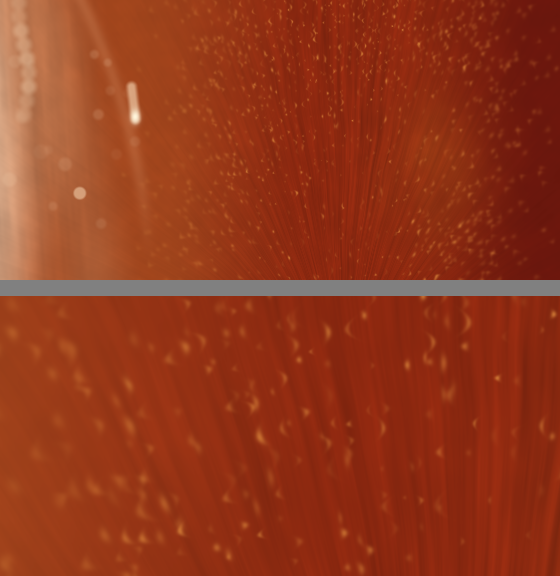
Top, the full canvas; bottom, a detail of the centre.
Reproduce this texture procedurally as a Shadertoy shader.

```glsl
// Draws a glowing red-orange fibrous skin with fanned golden specks and soft pale glints at the left.

// Base colours, left to right
const vec3 PALE   = vec3(0.87, 0.69, 0.56);
const vec3 TAN    = vec3(0.70, 0.43, 0.28);
const vec3 ORANGE = vec3(0.63, 0.27, 0.11);
const vec3 RED    = vec3(0.55, 0.155, 0.06);
const vec3 DARK   = vec3(0.42, 0.09, 0.05);
const vec3 GOLD   = vec3(0.80, 0.46, 0.20);
const vec3 AMBER  = vec3(0.60, 0.24, 0.08);
const vec3 GLINT  = vec3(0.97, 0.84, 0.70);

const vec2  FAN_FOCUS   = vec2(1.22, -0.35); // fibres spread from here
const float SHARP_X     = 1.2;    // column in sharpest focus
const float FIBRE_FREQ  = 85.0;
const float FIBRE_DEPTH = 0.13;
const float SPECK_CELL  = 0.036;
const float SPECK_WIDTH = 0.0032;
const int   DISC_COUNT  = 16;
const int   BEAD_COUNT  = 9;

float hash(vec2 p) {
    return fract(sin(dot(p, vec2(127.1, 311.7))) * 43758.55);
}

float noise(vec2 p) {
    vec2 i = floor(p), f = fract(p);
    f = f * f * (3.0 - 2.0 * f);
    return mix(mix(hash(i), hash(i + vec2(1, 0)), f.x),
               mix(hash(i + vec2(0, 1)), hash(i + vec2(1, 1)), f.x), f.y);
}

float fbm(vec2 p) {
    return 0.55 * noise(p) + 0.3 * noise(p * 2.1 + 7.3) + 0.15 * noise(p * 4.3 + 3.1);
}

// Soft elliptical spot, 1 at its centre
float spot(vec2 p, vec2 centre, vec2 size) {
    vec2 d = (p - centre) / size;
    return exp(-dot(d, d));
}

float disc(vec2 p, vec2 centre, float radius, float soft) {
    return 1.0 - smoothstep(radius - soft, radius + soft, length(p - centre));
}

float capsule(vec2 p, vec2 a, vec2 b) {
    vec2 ab = b - a;
    return length(p - a - ab * clamp(dot(p - a, ab) / dot(ab, ab), 0.0, 1.0));
}

// Share of cells that hold a speck
float speckDensity(vec2 p) {
    float d = 0.20 + 0.5 * spot(p, vec2(1.32, 0.93), vec2(0.22, 0.2))
            + 0.4 * spot(p, vec2(0.92, 0.68), vec2(0.2, 0.28))
            + 0.35 * spot(p, vec2(1.78, 0.8), vec2(0.15, 0.25))
            + 0.3 * spot(p, vec2(1.6, 0.12), vec2(0.14, 0.2));
    d *= smoothstep(0.38, 0.75, p.x) * (1.0 - 0.8 * smoothstep(1.75, 1.98, p.x));
    return d * (0.45 + 1.1 * noise(p * 7.0));
}

// Scattered short crescents lying along the fan, blurred away from focus
float specks(vec2 p, float cell, float seed) {
    float sum = 0.0;
    vec2 home = floor(p / cell);
    for (int j = -1; j <= 1; j++)
    for (int i = -1; i <= 1; i++) {
        vec2 id = home + vec2(i, j), key = id + seed;
        vec2 c = (id + vec2(hash(key), hash(key + 31.7))) * cell;
        float lit = step(hash(key + 57.3), speckDensity(c));
        float blur = smoothstep(0.12, 0.75, abs(c.x - SHARP_X));
        vec2 along = normalize(c - FAN_FOCUS + vec2(0.25 * (hash(key + 11.1) - 0.5), 0.0));
        vec2 d = p - c;
        vec2 q = vec2(dot(d, vec2(along.y, -along.x)), dot(d, along));
        float width = SPECK_WIDTH * (0.7 + 0.6 * hash(key + 5.9)) + 0.005 * blur;
        float len = width * mix(1.0 + 1.8 * hash(key + 83.1), 1.25, blur);
        q.x += (hash(key + 19.4) - 0.5) * q.y * q.y / len;
        float bright = mix(0.2 + 0.85 * pow(hash(key + 71.2), 2.0), 0.25, blur);
        sum += lit * bright * spot(q, vec2(0.0), vec2(width, len));
    }
    return sum;
}

vec3 baseColour(vec2 p) {
    float s = p.x + 0.16 * (p.y - 0.5) * (1.0 - smoothstep(0.3, 0.9, p.x));
    s += 0.08 * (fbm(p * vec2(5.0, 2.5)) - 0.5);
    vec3 c = mix(PALE, TAN, smoothstep(-0.06, 0.17, s));
    c = mix(c, ORANGE, smoothstep(0.16, 0.48, s));
    c = mix(c, RED, smoothstep(0.5, 1.12, s));
    c = mix(c, DARK, smoothstep(1.45, 1.92, s));
    // warm brown shade at the lower left, amber patch at the right
    c = mix(c, ORANGE * 1.05, 0.65 * spot(p, vec2(0.19, 0.0), vec2(0.16, 0.35)));
    float patchMask = spot(p, vec2(1.54, 0.4), vec2(0.17, 0.24));
    return mix(c, AMBER, patchMask * (0.35 + 0.65 * fbm(p * vec2(9.0, 6.0))));
}

// Blurred vertical sheen, beads and glints at the left
vec3 addGlints(vec3 c, vec2 p) {
    float left = 1.0 - smoothstep(0.2, 0.5, p.x);
    c *= 1.0 + 0.22 * left * (fbm(vec2(p.x * 19.0 + p.y * 1.5, p.y * 1.8)) - 0.5);
    float edge = abs(p.x - 0.53 + 0.24 * p.y * p.y);
    c = mix(c, TAN * 1.12, 0.4 * exp(-edge * edge * 1600.0) * smoothstep(0.0, 0.5, p.y));
    for (int i = 0; i < DISC_COUNT; i++) {
        vec2 key = vec2(i, 4.7);
        vec2 at = vec2(0.5 * hash(key), 0.2 + 0.65 * hash(key + 9.2));
        float r = 0.013 + 0.014 * hash(key + 3.3);
        c = mix(c, GLINT, (0.06 + 0.12 * hash(key + 6.1)) * disc(p, at, r, 0.008));
    }
    for (int i = 0; i < BEAD_COUNT; i++) {
        float t = float(i) / float(BEAD_COUNT - 1);
        vec2 at = vec2(0.085 + 0.018 * sin(t * 5.0), 0.59 + 0.4 * t);
        c = mix(c, GLINT, (0.2 + 0.25 * hash(vec2(i, 2.0))) * disc(p, at, 0.026, 0.014));
    }
    c = mix(c, GLINT, 0.55 * disc(p, vec2(0.285, 0.31), 0.022, 0.005));
    float streak = capsule(p, vec2(0.484, 0.575), vec2(0.470, 0.69));
    c = mix(c, GLINT, 0.65 * (1.0 - smoothstep(0.006, 0.026, streak)));
    return mix(c, vec3(1.0, 0.96, 0.86), spot(p, vec2(0.483, 0.583), vec2(0.016, 0.024)));
}

void mainImage(out vec4 fragColor, in vec2 fragCoord) {
    vec2 p = fragCoord / iResolution.y;
    p.x *= 2.0 * iResolution.y / iResolution.x;
    vec3 colour = baseColour(p);

    // Fine fibres along the fan
    vec2 ray = p - FAN_FOCUS;
    float angle = atan(ray.x, ray.y) + 0.012 * noise(p * 8.0);
    float fibre = fbm(vec2(angle * FIBRE_FREQ, p.y * 4.0)) - 0.5;
    float focus = exp(-pow((p.x - SHARP_X - 0.05) / 0.38, 2.0));
    colour *= 1.0 + FIBRE_DEPTH * (0.15 + focus) * fibre * 2.0;
    colour *= 1.0 + 0.07 * (fbm(p * 14.0) - 0.5);

    float grains = specks(p, SPECK_CELL, 0.0) + 0.7 * specks(p, SPECK_CELL * 0.68, 43.0);
    colour = mix(colour, GOLD, clamp(grains, 0.0, 0.9));
    fragColor = vec4(addGlints(colour, p), 1.0);
}
```
